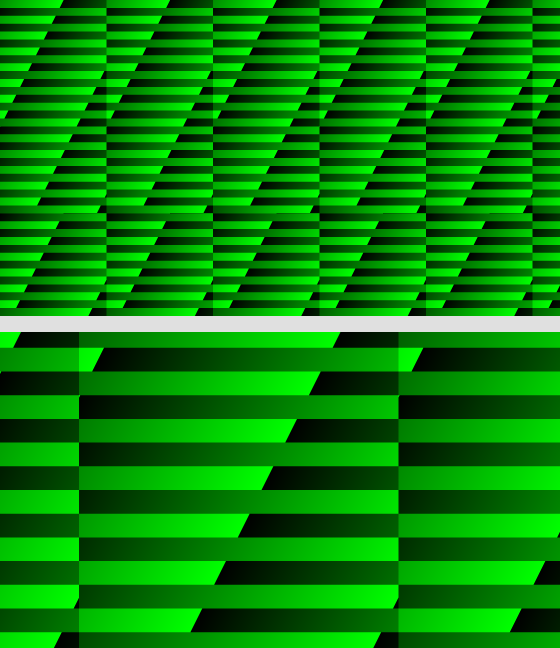
Top: the whole. Bottom: its middle third, enlarged.
Give the GLSL for this pattern, as a Shadertoy shader.

```glsl
// Slanted green ramps in a grid of tall tiles, cut into thin horizontal bands.
// Each ramp is a sawtooth along a sheared axis; alternate bands shift its phase.
// Tile seams, band borders and ramp edges are smoothed by supersampling.

const vec2 TILE_SIZE = vec2(0.337, 0.674); // in canvas heights
const float BAND_COUNT = 40.0;             // bands down the canvas
const float RAMP_LENGTH = 0.4425;          // black to full green
const float SHEAR = 0.5;                   // sideways lean per unit of height
const float BAND_SHIFT = 0.545;            // phase of the even bands
const vec3 GREEN = vec3(0.0, 1.0, 0.0);
const int SAMPLES = 4;                     // per axis

// 1 on even bands, 0 on odd ones
float evenBand(float y, float count) {
    return 1.0 - mod(floor(y * count), 2.0);
}

// Sawtooth from 0 to 1 along the sheared horizontal axis
float slantedRamp(vec2 p, float span, float shear, float phase) {
    return fract((p.x + shear * p.y) / span + phase);
}

// Brightness at p, measured from the top left in canvas heights
float pattern(vec2 p) {
    vec2 local = mod(p, TILE_SIZE);
    float phase = BAND_SHIFT * evenBand(p.y, BAND_COUNT);
    return slantedRamp(local, RAMP_LENGTH, SHEAR, phase);
}

void mainImage(out vec4 fragColor, in vec2 fragCoord) {
    float brightness = 0.0;
    for (int j = 0; j < SAMPLES; j++) {
        for (int i = 0; i < SAMPLES; i++) {
            vec2 offset = (vec2(i, j) + 0.5) / float(SAMPLES) - 0.5;
            vec2 p = (fragCoord + offset) / iResolution.y;
            brightness += pattern(vec2(p.x, 1.0 - p.y));
        }
    }
    brightness /= float(SAMPLES * SAMPLES);
    fragColor = vec4(GREEN * brightness, 1.0);
}
```
